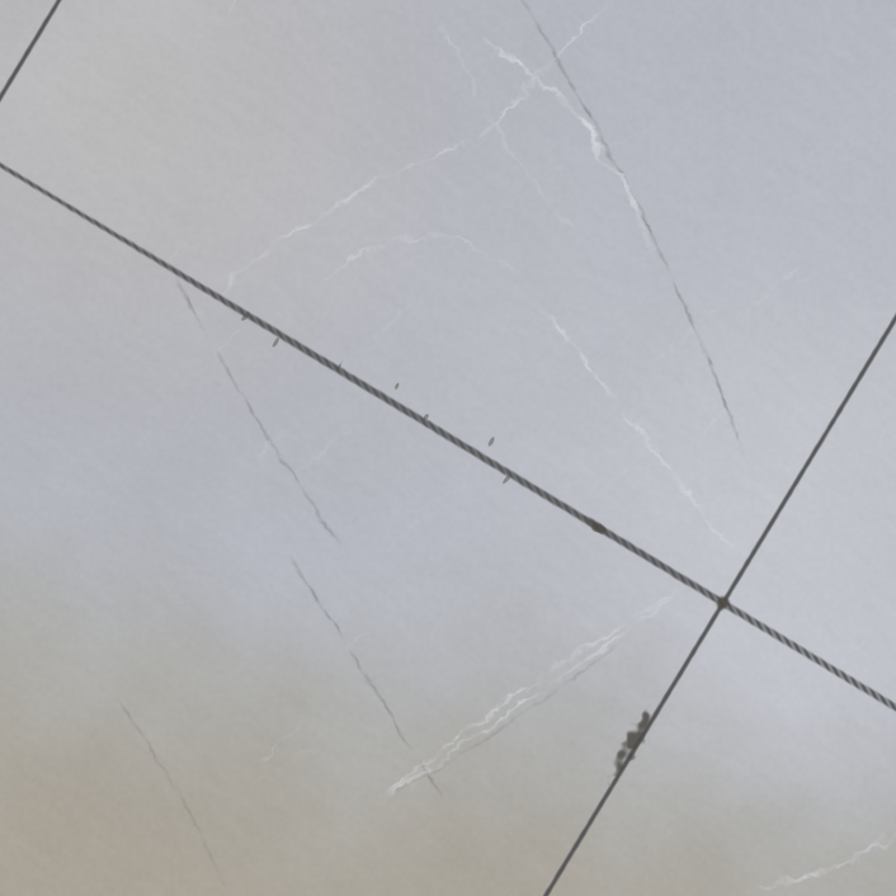
Write a Shadertoy shader that draws this texture.

```glsl
const vec2 JUNCTION = vec2(0.807, 0.327);
const vec2 AXIS = vec2(0.855, -0.518);
const float PITCH = 0.982;
const float TAU = 6.28319;
const mat2 TURN = mat2(0.8, 0.6, -0.6, 0.8);
const vec3 COOL = vec3(0.698, 0.708, 0.745);
const vec3 BRIGHT = vec3(0.765, 0.772, 0.802);
const vec3 HAZE = vec3(0.735, 0.73, 0.73);
const vec3 NEUTRAL = vec3(0.685, 0.685, 0.675);
const vec3 WARM = vec3(0.668, 0.645, 0.602);
const vec3 VEIN = vec3(0.84, 0.85, 0.87);
const vec3 CRACK = vec3(0.50, 0.50, 0.51);
const vec3 GROUT = vec3(0.31, 0.31, 0.315);
const vec3 STRAND = vec3(0.55, 0.555, 0.565);
const vec3 DIRT = vec3(0.30, 0.29, 0.27);

vec2 hash2(vec2 p) {
    vec3 q = fract(p.xyx * vec3(0.1031, 0.1030, 0.0973));
    q += dot(q, q.yzx + 33.33);
    return fract((q.xx + q.yz) * q.zy);
}
float corner(vec2 cell, vec2 offset, vec2 f) {
    return dot(hash2(cell + offset) * 2.0 - 1.0, f - offset);
}
float gradientNoise(vec2 p) {
    vec2 i = floor(p), f = fract(p);
    vec2 u = f * f * f * (f * (f * 6.0 - 15.0) + 10.0);
    return mix(mix(corner(i, vec2(0, 0), f), corner(i, vec2(1, 0), f), u.x),
               mix(corner(i, vec2(0, 1), f), corner(i, vec2(1, 1), f), u.x), u.y);
}
float fbm(vec2 p) {
    float sum = 0.0, gain = 0.6;
    for (int i = 0; i < 4; i++, gain *= 0.55) {
        sum += gain * gradientNoise(p);
        p = TURN * p * 2.1 + 7.3;
    }
    return sum;
}
float stripe(float d, float halfWidth, float soft) {
    return 1.0 - smoothstep(halfWidth - soft, halfWidth + soft, abs(d));
}
float glow(vec2 d, float falloff) {
    return exp(-falloff * dot(d, d));
}
// Broken hairline from a to b, bowed to its left by bend
float hairline(vec2 p, vec2 a, vec2 b, float bend, float halfWidth) {
    vec2 d = b - a;
    float len = length(d);
    float t = dot(p - a, d) / (len * len);
    float side = dot(p - a, vec2(-d.y, d.x)) / len - bend * 4.0 * t * (1.0 - t);
    float ends = smoothstep(0.0, 0.08, t) * (1.0 - smoothstep(0.88, 1.0, t));
    float broken = smoothstep(-0.5, 0.3, gradientNoise(vec2(t * len * 28.0, a.x * 91.0)));
    float speckle = clamp(0.8 + 1.1 * gradientNoise(p * 85.0), 0.0, 1.0);
    return stripe(side, halfWidth, 0.0022) * ends * broken * speckle;
}
float smudge(vec2 p, vec2 centre, vec2 radius, float rough) {
    return 1.0 - smoothstep(0.5, 1.2, length((p - centre) / radius) + rough);
}
vec3 stone(vec2 uv, vec2 tileId) {
    float cloud = fbm(uv * 4.0);
    float stain = 1.0 - smoothstep(0.0, 0.64, uv.y + 0.27 * uv.x + 0.15 * cloud);
    vec3 col = mix(COOL, BRIGHT, 0.95 * glow(uv - vec2(0.88, 0.38), 6.5));
    col = mix(col, HAZE, 0.9 * glow(uv - vec2(0.14, 0.88), 10.0));
    col = mix(col, NEUTRAL, smoothstep(0.05, 0.6, stain));
    col = mix(col, WARM, smoothstep(0.45, 1.0, stain));
    float grain = gradientNoise(uv * 110.0) + gradientNoise(uv * 190.0)
        + gradientNoise(TURN * uv * vec2(25.0, 90.0));
    return col + 0.03 * cloud + 0.011 * grain + 0.008 * (hash2(tileId + 5.0).x - 0.5);
}
float paleVeins(vec2 p) {
    float v = hairline(p, vec2(0.53, 0.96), vec2(0.73, 0.71), 0.032, 0.0028);
    v = max(v, 0.7 * hairline(p, vec2(0.24, 0.67), vec2(0.54, 0.85), 0.016, 0.0018));
    v = max(v, 0.7 * hairline(p, vec2(0.53, 0.84), vec2(0.69, 1.01), 0.0, 0.0018));
    v = max(v, 0.6 * hairline(p, vec2(0.35, 0.68), vec2(0.59, 0.69), 0.05, 0.0018));
    v = max(v, 0.85 * hairline(p, vec2(0.595, 0.67), vec2(0.83, 0.37), 0.0, 0.002));
    v = max(v, 0.45 * hairline(p, vec2(0.49, 0.98), vec2(0.64, 0.74), -0.01, 0.002));
    v = max(v, 0.8 * hairline(p, vec2(0.84, 0.01), vec2(1.02, 0.08), -0.012, 0.0026));
    for (int i = 0; i < 2; i++)
        v = max(v, 0.8 * hairline(p, vec2(0.42, 0.105), vec2(0.77, 0.35), 0.013 * float(i) - 0.004, 0.0018));
    // Faint scattered scratches
    for (int i = 0; i < 32; i++) {
        vec2 a = hash2(vec2(float(i), 17.0)), h = hash2(vec2(float(i), 43.0));
        vec2 reach = (0.03 + 0.09 * h.x) * vec2(0.8, 0.35 + 0.5 * h.y);
        v = max(v, (0.12 + 0.22 * h.y) * hairline(p, a, a + reach, 0.0, 0.0014));
    }
    return v;
}
float darkCracks(vec2 p) {
    float c = 0.8 * hairline(p, vec2(0.57, 1.02), vec2(0.84, 0.47), 0.017, 0.0016);
    c = max(c, 0.75 * hairline(p, vec2(0.19, 0.70), vec2(0.395, 0.37), -0.006, 0.0013));
    c = max(c, 0.85 * hairline(p, vec2(0.32, 0.385), vec2(0.50, 0.10), 0.0, 0.0014));
    c = max(c, 0.6 * hairline(p, vec2(0.13, 0.22), vec2(0.255, 0.0), 0.008, 0.0013));
    return max(c, 0.5 * hairline(p, vec2(0.43, 0.11), vec2(0.70, 0.29), -0.008, 0.0012));
}
void mainImage(out vec4 fragColor, in vec2 fragCoord) {
    vec2 uv = fragCoord / iResolution.xy;
    vec2 t = vec2(dot(uv - JUNCTION, AXIS), dot(uv - JUNCTION, vec2(-AXIS.y, AXIS.x)));
    vec2 joint = t - PITCH * round(t / PITCH);
    vec2 warp = vec2(fbm(uv * 32.0), fbm(uv * 32.0 + 50.0));
    vec3 col = stone(uv, floor(t / PITCH));
    col = mix(col, CRACK, 0.85 * darkCracks(uv + 0.009 * warp));
    col = mix(col, VEIN, 0.8 * paleVeins(uv + 0.02 * warp));
    // Joints: plain across, twisted strands along
    float rough = gradientNoise(uv * 95.0);
    col = mix(col, GROUT, 0.92 * stripe(joint.x, 0.0023 + 0.0006 * rough, 0.0019));
    float twist = 0.5 + 0.5 * sin(TAU * (t.x / 0.0125 + t.y / 0.008));
    vec3 rope = mix(GROUT, STRAND, twist * mix(0.4, 0.85, smoothstep(-0.1, 0.1, t.x)));
    float ropeWidth = mix(0.0022, 0.0036, smoothstep(-0.9, -0.5, t.x)) + 0.0008 * rough;
    col = mix(col, rope, 0.92 * stripe(joint.y, ropeWidth, 0.0021));
    // Dirt and chips along the joints
    float dirt = smudge(t, vec2(-0.006, -0.185), vec2(0.009, 0.038), 1.1 * rough);
    dirt = max(dirt, smudge(t, vec2(-0.165, 0.0), vec2(0.016, 0.006), rough));
    dirt = max(dirt, smudge(t, vec2(0.0), vec2(0.008), 0.4 * rough));
    for (int i = 0; i < 7; i++) {
        vec2 h = hash2(vec2(float(i), 71.0));
        vec2 chip = vec2(-0.25 - 0.06 * float(i) - 0.03 * h.x, 0.04 * (h.y - 0.4));
        dirt = max(dirt, 0.55 * smudge(t, chip, vec2(0.0025, 0.005), 1.5 * rough));
    }
    fragColor = vec4(mix(col, DIRT, 0.85 * dirt), 1.0);
}
```
